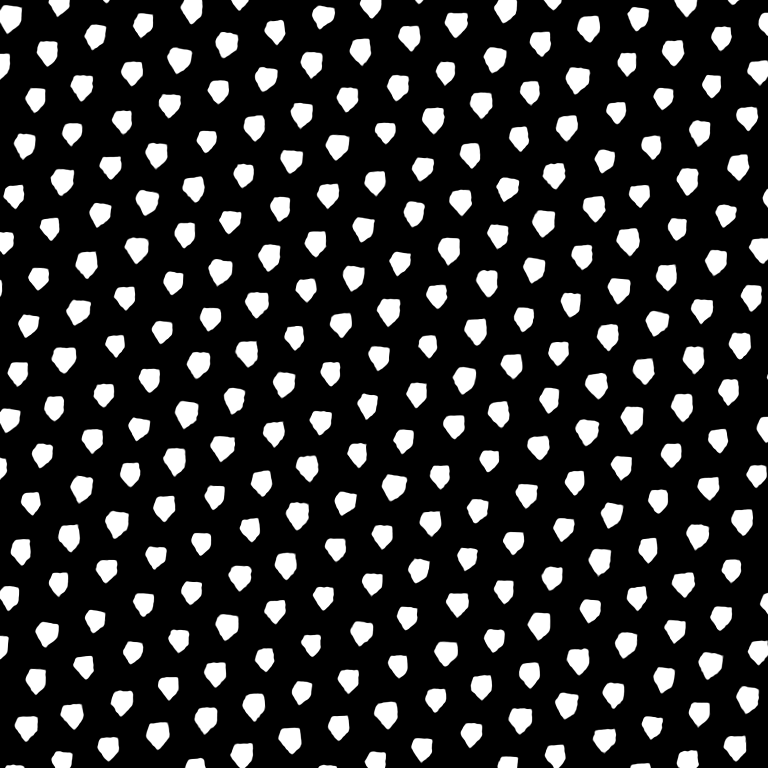
This pattern is drawn by a WebGL 1 fragment shader. Its source:

```glsl
precision highp float;

uniform vec2 u_resolution;

// Lattice steps and anchor, in canvas units
#define STEP_ACROSS vec2(0.0624, 0.0179)
#define STEP_UP     vec2(0.0144, 0.0623)
#define ANCHOR      vec2(0.4460, 0.5772)
#define DOT_SCALE   1.06
#define SIZE_VARY   0.16
#define SIDE_VARY   0.0026
#define TURN_VARY   0.30
#define SHIFT_VARY  0.0036
#define ROUNDING    0.0013
#define ROUGHNESS   0.0012
#define GRAIN       230.0

float hash(vec2 p) {
    vec3 q = fract(p.xyx * vec3(0.1031, 0.1030, 0.0973));
    q += dot(q, q.yzx + 33.33);
    return fract((q.x + q.y) * q.z);
}

// Random value centred on zero
float vary(vec2 cell, float seed) {
    return hash(cell + seed * vec2(17.3, 41.7)) - 0.5;
}

float valueNoise(vec2 p) {
    vec2 i = floor(p);
    vec2 f = fract(p);
    f = f * f * (3.0 - 2.0 * f);
    float low = mix(hash(i), hash(i + vec2(1.0, 0.0)), f.x);
    float high = mix(hash(i + vec2(0.0, 1.0)), hash(i + vec2(1.0)), f.x);
    return mix(low, high, f.y);
}

// One flat side, as a term of the smooth maximum
float side(vec2 p, float degrees, float reach) {
    float angle = radians(degrees);
    float d = dot(p, vec2(cos(angle), sin(angle))) - reach;
    return exp(d / ROUNDING);
}

// Shield-like pebble: flat top and right, narrowing to the bottom
float pebble(vec2 p, vec2 cell) {
    float turn = TURN_VARY * vary(cell, 1.0);
    float c = cos(turn);
    float s = sin(turn);
    p = mat2(c, s, -s, c) * p;
    p /= DOT_SCALE * (1.0 + SIZE_VARY * vary(cell, 2.0));

    float sum = side(p, 0.0, 0.0124 + SIDE_VARY * vary(cell, 3.0));
    sum += side(p, 88.0, 0.0138 + SIDE_VARY * vary(cell, 4.0));
    sum += side(p, 155.0, 0.0139 + SIDE_VARY * vary(cell, 5.0));
    sum += side(p, 215.0, 0.0114 + SIDE_VARY * vary(cell, 6.0));
    sum += side(p, 313.0, 0.0122 + SIDE_VARY * vary(cell, 7.0));
    return ROUNDING * log(sum);
}

void main() {
    float extent = min(u_resolution.x, u_resolution.y);
    vec2 uv = gl_FragCoord.xy / extent;

    // Skewed lattice coordinates
    vec2 rel = uv - ANCHOR;
    float area = STEP_ACROSS.x * STEP_UP.y - STEP_ACROSS.y * STEP_UP.x;
    vec2 lattice = vec2(rel.x * STEP_UP.y - rel.y * STEP_UP.x,
                        rel.y * STEP_ACROSS.x - rel.x * STEP_ACROSS.y) / area;
    vec2 base = floor(lattice);

    // Nearest of the four surrounding pebbles
    float d = 1.0;
    for (int j = 0; j < 2; j++) {
        for (int i = 0; i < 2; i++) {
            vec2 cell = base + vec2(float(i), float(j));
            vec2 centre = cell.x * STEP_ACROSS + cell.y * STEP_UP;
            centre += SHIFT_VARY * vec2(vary(cell, 8.0), vary(cell, 9.0));
            d = min(d, pebble(rel - centre, cell));
        }
    }

    // Slightly ragged outline
    d += ROUGHNESS * (valueNoise(uv * GRAIN) - 0.5);

    float edge = 0.7 / extent;
    float white = 1.0 - smoothstep(-edge, edge, d);
    gl_FragColor = vec4(vec3(white), 1.0);
}
```
